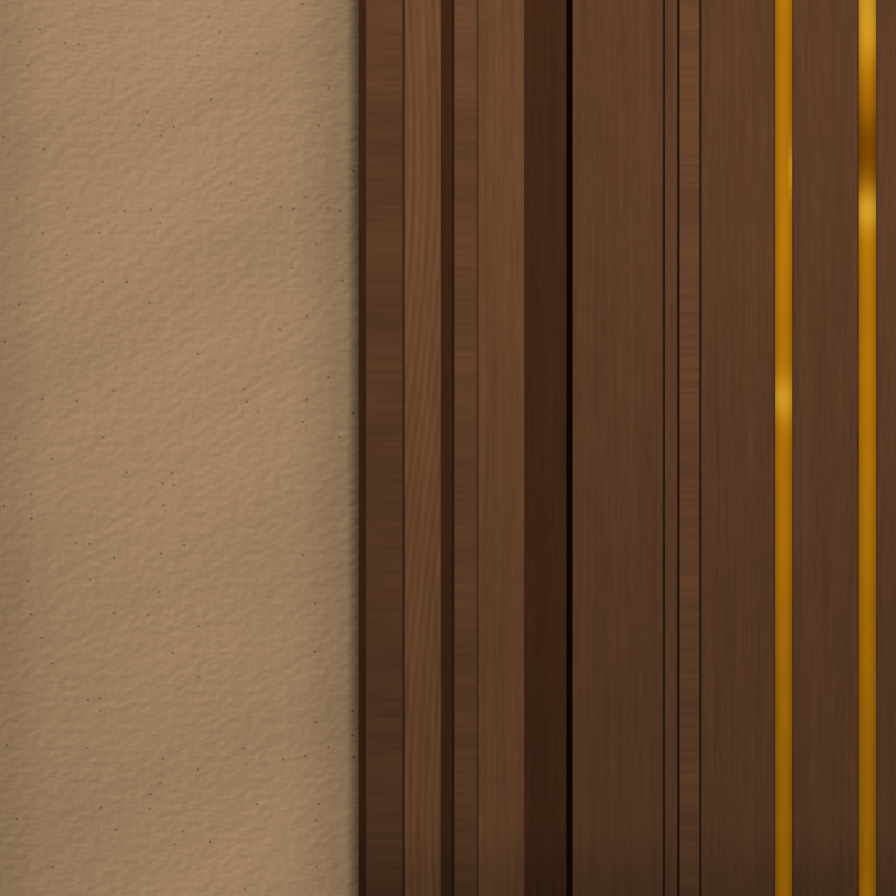
Reproduce this texture procedurally as a three.js fragment shader.

```glsl
// Draws a plaster wall beside vertical walnut panels with two brass inlays.
varying vec2 vUv;

const vec3 PLASTER = vec3(0.605, 0.490, 0.368);
const vec3 WALNUT = vec3(0.342, 0.225, 0.146);
const vec3 LIGHT_WOOD = vec3(0.395, 0.262, 0.168);
const vec3 DARK_WOOD = vec3(0.245, 0.145, 0.085);
const vec3 GAP = vec3(0.055, 0.025, 0.012);
const vec3 BRASS = vec3(0.67, 0.43, 0.035);
const vec3 BRASS_GLINT = vec3(0.88, 0.66, 0.17);
const vec3 BRASS_DEEP = vec3(0.48, 0.27, 0.015);

float hash(vec2 p) {
  return fract(sin(dot(p, vec2(127.1, 311.7))) * 43758.5453);
}

float noise(vec2 p) {
  vec2 cell = floor(p);
  vec2 f = fract(p);
  f = f * f * (3.0 - 2.0 * f);
  float low = mix(hash(cell), hash(cell + vec2(1.0, 0.0)), f.x);
  float high = mix(hash(cell + vec2(0.0, 1.0)), hash(cell + 1.0), f.x);
  return mix(low, high, f.y);
}

float fbm(vec2 p) {
  float sum = 0.0;
  float weight = 0.5;
  for (int i = 0; i < 4; i++) {
    sum += weight * noise(p);
    p = p * 2.03 + 7.1;
    weight *= 0.5;
  }
  return sum;
}

// Soft-edged vertical strip mask
float strip(float x, float left, float right) {
  const float soft = 0.0009;
  return smoothstep(left - soft, left + soft, x)
       - smoothstep(right - soft, right + soft, x);
}

// Narrow dark seam, as a brightness factor
float seam(float x, float center, float width, float depth) {
  return 1.0 - depth * (1.0 - smoothstep(width * 0.4, width, abs(x - center)));
}

float bell(float v, float center, float width) {
  float d = (v - center) / width;
  return exp(-d * d);
}

float verticalGrain(vec2 p) {
  float fine = noise(vec2(p.x * 420.0, p.y * 14.0));
  float broad = noise(vec2(p.x * 130.0, p.y * 4.0));
  float fleck = noise(vec2(p.x * 300.0, p.y * 70.0));
  return 0.90 + 0.09 * fine + 0.06 * broad + 0.05 * fleck;
}

float crossGrain(vec2 p) {
  float fine = noise(vec2(p.x * 18.0, p.y * 260.0));
  float broad = noise(vec2(p.x * 6.0, p.y * 42.0));
  float block = noise(vec2(3.0, p.y * 14.0));
  return 0.85 + 0.10 * fine + 0.10 * broad + 0.10 * block;
}

// Slanted growth rings bending with height
float ringGrain(vec2 p) {
  float bend = p.x * 150.0 - 5.0 * p.y + 3.0 * sin(p.y * 5.0 + 0.8);
  float ring = sin(bend * 5.0 + 2.0 * noise(p * vec2(60.0, 9.0)));
  return verticalGrain(p) * (1.0 + 0.045 * ring);
}

vec3 plaster(vec2 p) {
  vec2 q = p * vec2(125.0, 165.0);
  float relief = fbm(q) - fbm(q + vec2(-0.35, 0.45));
  float sweep = fbm(vec2(p.x * 3.0 + p.y, p.y * 9.0 - p.x * 5.0)) - 0.47;
  float light = 0.95 + 0.07 * p.y + 0.05 * bell(p.x, 0.2, 0.16);
  light *= 1.0 - 0.06 * smoothstep(0.06, 0.0, p.x);
  light *= 1.0 - 0.12 * smoothstep(0.32, 0.395, p.x);
  light *= 1.0 - 0.42 * smoothstep(0.385, 0.402, p.x);
  vec2 pitCell = floor(p * 75.0);
  vec2 pitCenter = 0.3 + 0.4 * vec2(hash(pitCell + 3.0), hash(pitCell + 8.0));
  float pit = 1.0 - smoothstep(0.05, 0.17, length(fract(p * 75.0) - pitCenter));
  pit *= step(0.95, hash(pitCell));
  return PLASTER * (light + 0.16 * relief + 0.09 * sweep - 0.20 * pit);
}

vec3 brass(vec2 p, float center, float glint, float deep) {
  vec3 color = mix(BRASS * 0.86, BRASS * 1.06, smoothstep(0.0, 0.65, p.y));
  color = mix(color, BRASS_DEEP, deep);
  color = mix(color, BRASS_GLINT, glint);
  float across = (p.x - center) / 0.01;
  return color * (1.0 - 0.20 * across * across) * (0.97 + 0.06 * noise(p * vec2(90.0, 25.0)));
}

void main() {
  vec2 p = vUv;
  float x = p.x;
  float along = verticalGrain(p);
  float across = crossGrain(p);

  // Walnut boards, from left to right
  vec3 color = WALNUT * along;
  color = mix(color, DARK_WOOD * 0.86 * along, strip(x, 0.400, 0.409));
  color = mix(color, WALNUT * 0.95 * across, strip(x, 0.409, 0.450));
  color = mix(color, LIGHT_WOOD * ringGrain(p), strip(x, 0.450, 0.492));
  color = mix(color, DARK_WOOD * 0.92 * along, strip(x, 0.492, 0.5065));
  color = mix(color, WALNUT * 1.04 * across, strip(x, 0.5065, 0.533));
  color = mix(color, LIGHT_WOOD * 0.98 * along, strip(x, 0.533, 0.585));
  color = mix(color, DARK_WOOD * along, strip(x, 0.585, 0.632));
  color = mix(color, WALNUT * 1.08 * across, strip(x, 0.757, 0.781));

  // Seams and falling light
  color *= seam(x, 0.4505, 0.0020, 0.40) * seam(x, 0.5060, 0.0020, 0.35);
  color *= seam(x, 0.5330, 0.0018, 0.25) * seam(x, 0.7410, 0.0020, 0.55);
  color *= seam(x, 0.7570, 0.0020, 0.60) * seam(x, 0.7815, 0.0020, 0.50);
  color *= 0.89 + 0.20 * smoothstep(0.0, 1.0, p.y);
  color *= 1.0 - 0.14 * smoothstep(0.09, 0.0, p.y);
  color = mix(color, GAP, strip(x, 0.632, 0.639));

  // Brass inlays with shadowed rims
  color *= seam(x, 0.8745, 0.0135, 0.55) * seam(x, 0.9680, 0.0135, 0.55);
  float leftGlint = 0.75 * bell(p.y, 0.555, 0.025)
                  + 0.8 * bell(p.y, 0.81, 0.03) * smoothstep(0.878, 0.883, x);
  color = mix(color, brass(p, 0.8745, leftGlint, 0.0), strip(x, 0.8650, 0.8842));
  float rightGlint = 0.9 * bell(p.y, 0.765, 0.025) + 0.75 * smoothstep(0.90, 0.97, p.y);
  float rightDeep = 0.9 * bell(p.y, 0.835, 0.05);
  color = mix(color, brass(p, 0.9680, rightGlint, rightDeep), strip(x, 0.9583, 0.9778));

  // Plaster wall
  color = mix(color, plaster(p), 1.0 - smoothstep(0.3990, 0.4010, x));
  gl_FragColor = vec4(color, 1.0);
}
```
